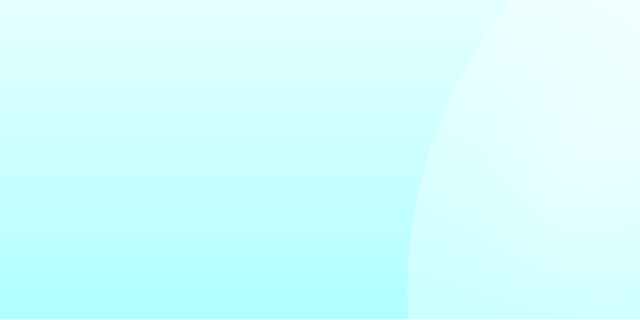
Write a WebGL 2 fragment shader that draws this background.

```glsl
#version 300 es
precision highp float;
// A pale cyan vertical gradient with a large translucent white disc that
// enters from the right. The disc is a distance function whose opacity
// grows with depth and height; a thin white strip closes the lower edge.

uniform vec2 u_resolution;
out vec4 outColor;

float discDistance(vec2 p, vec2 center, float radius) {
    return length(p - center) - radius;
}

// Soft veil: stronger toward the upper right, with a faint inner glow
float veilOpacity(vec2 p, float depth) {
    float rise = smoothstep(0.0, 0.7, depth) * mix(0.06, 0.34, p.y);
    vec2 offset = (p - vec2(1.76, 0.45)) / vec2(0.24, 0.30);
    float glow = 0.10 * exp(-dot(offset, offset));
    return 0.33 + rise + glow;
}

void main() {
    // Height spans 0 to 1, width follows the aspect ratio
    vec2 p = gl_FragCoord.xy / u_resolution.y;
    float pixel = 1.0 / u_resolution.y;
    vec3 white = vec3(1.0);

    // Background gradient
    vec3 color = mix(vec3(0.685, 1.0, 1.0), vec3(0.90, 1.0, 1.0), p.y);

    // Translucent disc
    float d = discDistance(p, vec2(2.703, 0.089), 1.43);
    float inside = 1.0 - smoothstep(-pixel, pixel, d);
    color = mix(color, white, inside * veilOpacity(p, max(-d, 0.0)));

    // White strip along the bottom
    float strip = 1.0 - smoothstep(-0.5 * pixel, 0.5 * pixel, p.y - 0.004);
    color = mix(color, white, strip);

    outColor = vec4(color, 1.0);
}
```
